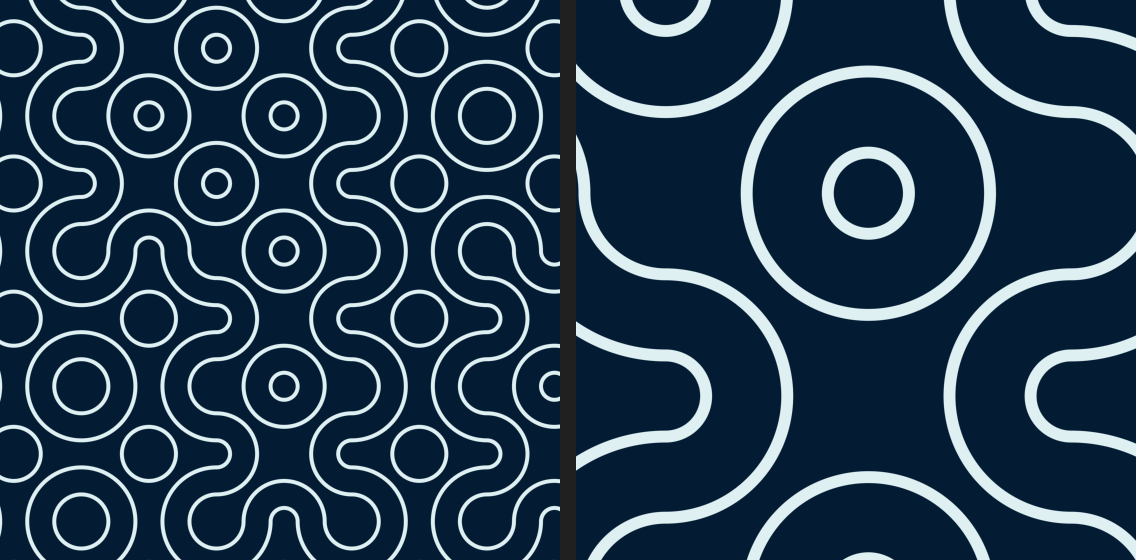
Left: the whole. Right: its middle third, enlarged.
Write a Shadertoy shader that draws this pattern.

```glsl
float hash(vec2 cell) {
    return fract(sin(dot(cell, vec2(127.1, 311.7))) * 43758.5453);
}

// Two concentric rings, 0.1 either side of the middle radius
float ringPair(vec2 p, float middleRadius) {
    return abs(abs(length(p) - middleRadius) - 0.1);
}

// Central circle with arcs around the four corners
float circleTile(vec2 q) {
    return min(abs(length(q) - 0.2), ringPair(q - 0.5, 0.3));
}

// Half rings around the four edge midpoints
float edgeTile(vec2 q) {
    vec2 folded = q.x < q.y ? q.yx : q;
    return ringPair(folded - vec2(0.5, 0.0), 0.2);
}

void mainImage(out vec4 fragColor, in vec2 fragCoord) {
    const float tilesAcross = 4.142;
    float pixel = tilesAcross / iResolution.y;
    vec2 p = fragCoord * pixel + vec2(0.3985, 0.715);

    // Fold each tile into one quadrant about its centre
    vec2 q = abs(fract(p) - 0.5);

    // Both tiles meet the edges at the same points, so lines join up
    float d = hash(floor(p)) < 0.6 ? circleTile(q) : edgeTile(q);

    float line = 1.0 - smoothstep(-0.75 * pixel, 0.75 * pixel, d - 0.0147);
    vec3 navy = vec3(0.01, 0.11, 0.20);
    vec3 paleBlue = vec3(0.87, 0.94, 0.95);
    fragColor = vec4(mix(navy, paleBlue, line), 1.0);
}
```
